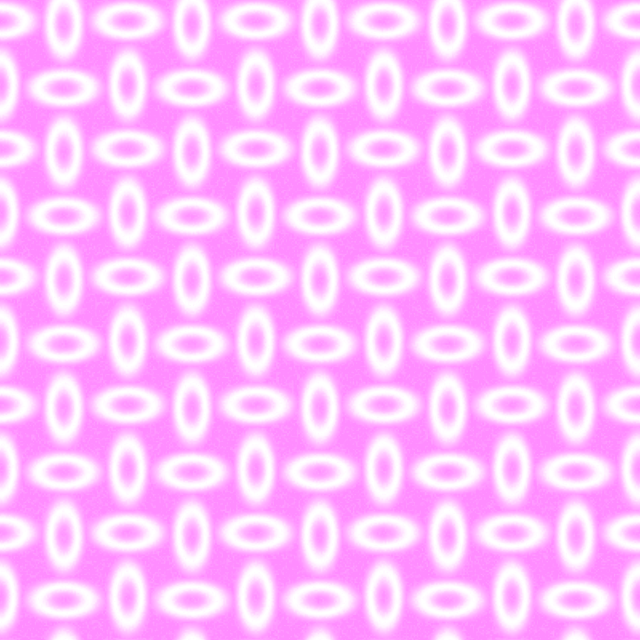
Write a three.js fragment shader that draws this pattern.

```glsl
varying vec2 vUv;

const float REPEATS = 5.0;
const vec2 RING_RADII = vec2(0.206, 0.109);  // long and short, in tiles
const float RING_SOFTNESS = 0.45;            // relative to the radii
const float HOLE_ROUNDING = 0.09;
const float ROW_PHASE = 0.3245;
const float COLUMN_SHIFT = 0.0125;
const vec3 GROUND = vec3(1.0, 0.55, 1.0);
const vec3 GLOW = vec3(1.0);
const float GRAIN_CELLS = 400.0;
const float MOTTLE_CELLS = 128.0;
const float EDGE_JITTER = 0.14;
const float GRAIN_TONE = 0.11;
const float MOTTLE_TONE = 0.04;

float hash(vec2 p) {
  vec3 q = fract(vec3(p.xyx) * 0.1031);
  q += dot(q, q.yzx + 33.33);
  return fract((q.x + q.y) * q.z);
}

// Value noise from -0.5 to 0.5 that wraps over the canvas
float wrappedNoise(vec2 uv, float cells) {
  vec2 p = uv * cells;
  vec2 cell = floor(p);
  vec2 f = fract(p);
  f = f * f * (3.0 - 2.0 * f);
  vec2 lo = mod(cell, cells);
  vec2 hi = mod(cell + 1.0, cells);
  float bottom = mix(hash(lo), hash(vec2(hi.x, lo.y)), f.x);
  float top = mix(hash(vec2(lo.x, hi.y)), hash(hi), f.x);
  return mix(bottom, top, f.y) - 0.5;
}

// Distance from the ring's centre line, relative to its radii
float ringDistance(vec2 p, vec2 radii) {
  vec2 q = p / radii;
  return abs(sqrt(dot(q, q) + HOLE_ROUNDING) - 1.0);
}

// Upright and flat rings alternate like a checkerboard
float nearestRing(vec2 tile) {
  float nearest = 10.0;
  for (int row = 0; row < 2; row++) {
    for (int col = 0; col < 2; col++) {
      float shift = COLUMN_SHIFT * (1.0 - 2.0 * float(col));
      vec2 centre = 0.5 * vec2(float(col), float(row)) + vec2(0.0, ROW_PHASE + shift);
      vec2 p = fract(tile - centre + 0.5) - 0.5;
      vec2 radii = row == col ? RING_RADII.yx : RING_RADII;
      nearest = min(nearest, ringDistance(p, radii));
    }
  }
  return nearest;
}

void main() {
  float grain = wrappedNoise(vUv, GRAIN_CELLS);
  float mottle = wrappedNoise(vUv + 0.37, MOTTLE_CELLS);

  // Soft glow with grainy edges
  float d = nearestRing(vUv * REPEATS) + EDGE_JITTER * grain;
  float glow = exp(-d * d / (RING_SOFTNESS * RING_SOFTNESS));

  // Fine grain over the ground, fading inside the glow
  float tone = (GRAIN_TONE * grain + MOTTLE_TONE * mottle) / (1.0 - GROUND.g);
  glow = clamp(glow + tone * (1.0 - 0.6 * glow), 0.0, 1.0);

  gl_FragColor = vec4(mix(GROUND, GLOW, glow), 1.0);
}
```
